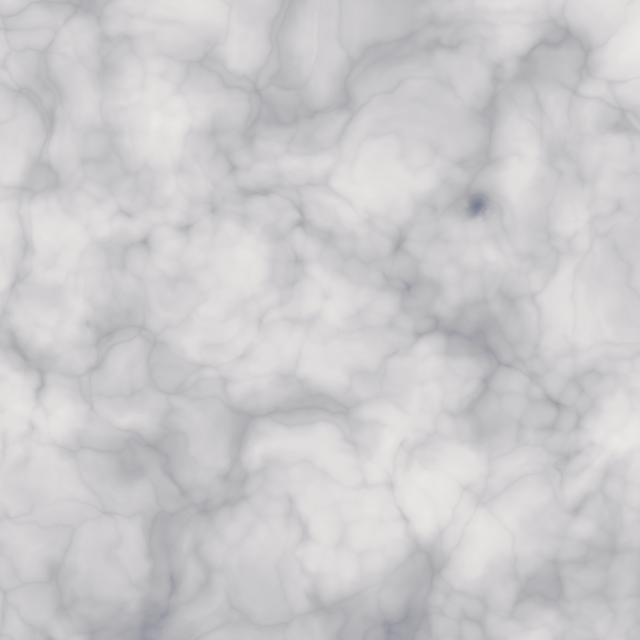
Give the GLSL for this texture, as a WebGL 1 fragment shader.

```glsl
precision highp float;
// Soft overcast cloud deck seen from above: billowing lobes with grey creases.
// Warped cellular domes at three scales are added to fractal noise, small puffs
// gather near the creases, rare blue-grey pits open, and a ramp colours the tone.

uniform vec2 u_resolution;

const vec3 PIT_BLUE = vec3(0.47, 0.49, 0.56);
const vec3 CREASE_GREY = vec3(0.67, 0.67, 0.69);
const vec3 MIST_GREY = vec3(0.75, 0.75, 0.76);
const vec3 CLOUD_GREY = vec3(0.82, 0.81, 0.82);
const vec3 CLOUD_WHITE = vec3(0.87, 0.86, 0.86);
const vec3 CREST_WHITE = vec3(0.92, 0.915, 0.905);

vec2 hash2(vec2 p) {
  vec3 q = fract(p.xyx * vec3(0.1031, 0.1030, 0.0973));
  q += dot(q, q.yzx + 33.33);
  return fract((q.xx + q.yz) * q.zy);
}

float valueNoise(vec2 p) {
  vec2 cell = floor(p);
  vec2 f = fract(p);
  vec2 w = f * f * f * (f * (f * 6.0 - 15.0) + 10.0);
  float low = mix(hash2(cell).x, hash2(cell + vec2(1.0, 0.0)).x, w.x);
  float high = mix(hash2(cell + vec2(0.0, 1.0)).x, hash2(cell + 1.0).x, w.x);
  return mix(low, high, w.y);
}

// Fractal noise in 0..1, each octave turned to hide the grid.
float fbm(vec2 p) {
  float sum = 0.0;
  float weight = 0.5;
  for (int i = 0; i < 5; i++) {
    sum += weight * valueNoise(p);
    p = mat2(1.6, 1.2, -1.2, 1.6) * p + 7.3;
    weight *= 0.5;
  }
  return sum / 0.96875;
}

// x: dome height of the nearest lobe, y: closeness to the crease between lobes.
vec2 billow(vec2 p, float creaseWidth) {
  vec2 cell = floor(p);
  float nearest = 8.0;
  float second = 8.0;
  for (int y = -1; y <= 1; y++) {
    for (int x = -1; x <= 1; x++) {
      vec2 id = cell + vec2(float(x), float(y));
      float d = length(id + hash2(id) - p);
      second = min(second, max(nearest, d));
      nearest = min(nearest, d);
    }
  }
  return vec2(1.0 - nearest * nearest, exp(-(second - nearest) / creaseWidth));
}

// Sparse dark openings: a ragged core inside a wide faint halo.
float pits(vec2 p, float ragged) {
  vec2 cell = floor(p);
  float depth = 0.0;
  for (int y = -1; y <= 1; y++) {
    for (int x = -1; x <= 1; x++) {
      vec2 id = cell + vec2(float(x), float(y));
      float present = step(0.72, hash2(id + 51.0).x);
      float d = length(p - id - 0.2 - 0.6 * hash2(id + 17.0));
      float core = exp(-d * d * 260.0) * smoothstep(0.3, 0.6, ragged);
      depth += present * (0.2 * core + 0.09 * exp(-d * 7.0));
    }
  }
  return depth;
}

vec3 cloudRamp(float tone) {
  vec3 c = mix(PIT_BLUE, CREASE_GREY, clamp((tone - 0.49) / 0.18, 0.0, 1.0));
  c = mix(c, MIST_GREY, clamp((tone - 0.67) / 0.08, 0.0, 1.0));
  c = mix(c, CLOUD_GREY, clamp((tone - 0.75) / 0.065, 0.0, 1.0));
  c = mix(c, CLOUD_WHITE, clamp((tone - 0.815) / 0.05, 0.0, 1.0));
  return mix(c, CREST_WHITE, clamp((tone - 0.865) / 0.09, 0.0, 1.0));
}

void main() {
  vec2 uv = gl_FragCoord.xy / min(u_resolution.x, u_resolution.y);

  // Bend the domain so that lobes get torn, uneven outlines.
  vec2 bend = vec2(fbm(uv * 5.0 + 3.1), fbm(uv * 5.0 + 41.7)) - 0.5;
  vec2 p = uv + 0.2 * bend;

  vec2 lobes = billow(p * 4.6 + 2.0, 0.07);
  vec2 tufts = billow(p * 10.0 + 19.0, 0.10);
  vec2 puffs = billow((uv + 0.06 * bend) * 34.0 + 5.0, 0.15);

  float haze = fbm(uv * 3.2 + 11.0);
  float wisps = fbm(p * 17.0 + 23.0);
  float patches = smoothstep(0.42, 0.68, fbm(uv * 5.5 + 67.0));
  float puffAmount = patches * (0.45 + 0.55 * lobes.y);

  // Sum the layers around the mean brightness.
  float tone = 0.80 + 0.30 * (haze - 0.5) + 0.12 * (wisps - 0.5);
  tone += 0.17 * (lobes.x - 0.79) + 0.12 * (tufts.x - 0.79);
  tone += puffAmount * (0.16 * (puffs.x - 0.75) + 0.012);
  tone -= 0.055 * lobes.y * smoothstep(0.3, 0.65, wisps);
  tone -= 0.03 * tufts.y * (1.0 - patches);
  tone -= pits(uv * 3.3 + 8.0, fbm(uv * 32.0 + 9.0));

  gl_FragColor = vec4(cloudRamp(tone), 1.0);
}
```
